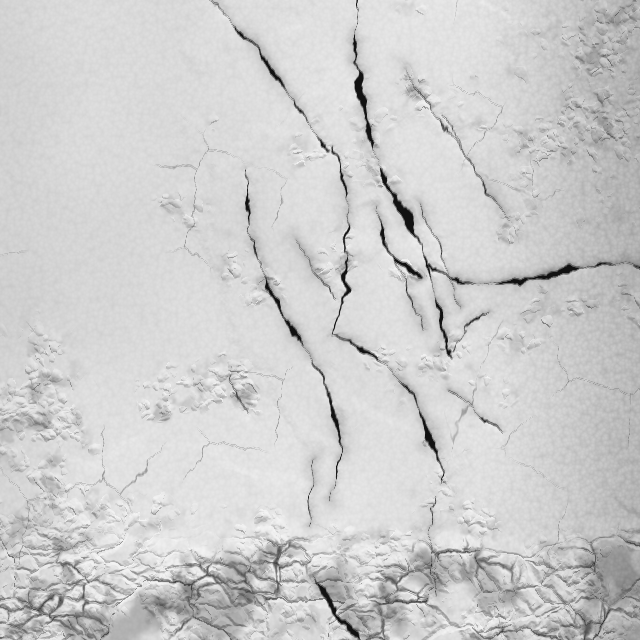
Give the GLSL for this texture, as a Shadertoy shader.

```glsl
// Dry white powder crust split by thin ragged faults, with crumbs and broken slabs below.
const float PI = 3.14159;
const vec2 LIGHT = vec2(0.2, 0.98);
const vec3 SHADOW = vec3(0.07);

vec2 hash2(vec2 c) {
    vec3 q = fract(c.xyx * vec3(0.1031, 0.1030, 0.0973));
    q += dot(q, q.yzx + 33.33);
    return fract((q.xx + q.yz) * q.zy);
}

// Layered, rotated sines: smooth irregular field, roughly -1 to 1
float waves(vec2 p) {
    float sum = 0.0, amp = 0.5;
    for (int i = 0; i < 5; i++) {
        p = mat2(0.8, 0.6, -0.6, 0.8) * p * 1.7 + 1.3;
        sum += amp * sin(p.x + 1.4 * sin(p.y));
        amp *= 0.6;
    }
    return sum;
}

vec2 jitter(vec2 p, float freq, float size) {
    return p + size * vec2(waves(p * freq), waves(p * freq + 5.0));
}

// Cellular noise: nearest distance, second distance, cell id
vec3 cellular(vec2 p) {
    vec2 cell = floor(p), f = fract(p);
    vec3 r = vec3(8.0, 8.0, 0.0);
    for (int i = 0; i < 9; i++) {
        vec2 o = vec2(i % 3 - 1, i / 3 - 1);
        float d = length(o + hash2(cell + o) - f);
        if (d < r.x) r = vec3(d, r.x, hash2(cell + o + 71.0).x);
        else r.y = min(r.y, d);
    }
    return r;
}

// Signed distance to a bent fault of uneven opening; bend = (arc, s-curve)
float fault(vec2 p, vec2 a, vec2 b, vec2 bend, float width) {
    float len = length(b - a);
    vec2 dir = (b - a) / len;
    float along = dot(p - a, dir), across = dot(p - a, vec2(-dir.y, dir.x));
    float t = clamp(along / len, 0.0, 1.0);
    across -= bend.x * sin(PI * t) + bend.y * sin(2.0 * PI * t);
    float s = t * len * 32.0 + a.x * 50.0;
    float gape = 0.45 + 0.4 * sin(s) + 0.35 * sin(2.7 * s + 1.0);
    float opening = width * max(gape, 0.0) * sqrt(sin(PI * t));
    return length(vec2(along - t * len, across)) - opening - 0.0002;
}

// Main fault network plus scattered hairlines
float faults(vec2 p) {
    float d = fault(p, vec2(0.33, 1.0), vec2(0.52, 0.76), vec2(0.006, 0.0), 0.003);
    d = min(d, fault(p, vec2(0.555, 1.02), vec2(0.71, 0.44), vec2(-0.03, -0.015), 0.006));
    d = min(d, fault(p, vec2(0.39, 0.74), vec2(0.52, 0.22), vec2(0.008, -0.028), 0.003));
    d = min(d, fault(p, vec2(0.52, 0.77), vec2(0.53, 0.47), vec2(0.018, 0.006), 0.003));
    d = min(d, fault(p, vec2(0.53, 0.47), vec2(0.69, 0.25), vec2(0.035, 0.0), 0.004));
    d = min(d, fault(p, vec2(0.66, 0.595), vec2(1.04, 0.575), vec2(-0.012, -0.022), 0.006));
    d = min(d, fault(p, vec2(0.59, 0.67), vec2(0.65, 0.57), vec2(-0.02, 0.0), 0.006));
    d = min(d, fault(p, vec2(0.71, 0.45), vec2(0.77, 0.51), vec2(0.01, 0.0), 0.002));
    d = min(d, fault(p, vec2(0.7, 0.39), vec2(0.79, 0.33), vec2(0.0), 0.002));
    d = min(d, fault(p, vec2(0.5, 0.1), vec2(0.59, -0.02), vec2(-0.01, 0.0), 0.004));
    for (float i = 0.0; i < 8.0; i++) {
        vec2 h = hash2(vec2(i, 17.0));
        vec2 start = vec2(0.3 + 0.4 * h.x, 0.2 + 0.7 * h.y);
        d = min(d, fault(p, start, start + 0.12 * vec2(h.y - 0.1, -0.4 - h.x), vec2(0.0), 0.0006));
    }
    return d;
}

// Rounded crumbs; fill is the share of cells that hold one
float crumbs(vec2 p, float freq, float fill) {
    vec3 c = cellular(p * freq);
    return smoothstep(0.0, 0.3, fill - c.z) * max(0.0, 1.0 - 2.4 * c.x * c.x) / freq;
}

// Broken slabs at stepped levels: height and gap darkness
vec2 slabs(vec2 p) {
    vec3 big = cellular(p * vec2(9.0, 12.0)), small = cellular(p * vec2(22.0, 36.0));
    float edge = (big.y - big.x) / 10.0, level = 0.006 * big.z;
    if (big.z > 0.45) {
        edge = min(edge, (small.y - small.x) / 28.0);
        level += 0.005 * small.z;
    }
    float gap = 1.0 - smoothstep(0.0, 0.005, edge);
    return vec2(level + 0.007 * smoothstep(0.0, 0.012, edge), gap * smoothstep(-0.2, 0.6, waves(p * 16.0)));
}

// Whole crust: height, darkness and fine grain
vec3 crust(vec2 p) {
    vec2 ragged = jitter(jitter(p, 9.0, 0.009), 55.0, 0.0045);
    float d = faults(ragged), near = max(d, 0.0);
    float rubble = 1.0 - smoothstep(0.12, 0.19, p.y + 0.04 * waves(p * 8.0));
    float left = (1.0 - smoothstep(0.06, 0.2, p.x)) * (1.0 - smoothstep(0.3, 0.56, p.y));
    float low = 0.8 - 0.8 * smoothstep(0.14, 0.28, p.y + 0.07 * p.x);
    float right = 0.5 * smoothstep(0.74, 0.88, p.x) * smoothstep(0.6, 0.75, p.y);
    float patches = 0.5 * smoothstep(0.4, 0.8, waves(p * 7.0 + 4.0));
    float lips = 0.8 * exp(-near * 45.0) * smoothstep(0.0, 0.6, waves(p * 11.0));
    float fill = max(max(left, low), max(right, max(patches, lips)));
    fill = clamp(fill * (0.6 + 0.9 * waves(p * 17.0)), 0.0, 1.0);
    vec2 slab = slabs(ragged) * rubble;
    float grain = cellular(p * 170.0).x + cellular(p * 90.0).x - 0.9;
    grain *= 1.0 + 1.2 * smoothstep(0.65, 1.0, p.x);
    float height = slab.x - 0.0035 * exp(-near / 0.006) + 0.00015 * grain;
    height += 0.3 * (crumbs(ragged, 55.0, fill) + crumbs(ragged + 3.0, 100.0, fill));
    height += 0.002 * smoothstep(0.1, 0.35, waves(ragged * 4.0));
    // Plate hairlines, shade beside faults, pits among crumbs and hollows in rubble
    vec3 plate = cellular(ragged * 7.0);
    float hair = 1.0 - smoothstep(0.0, 0.012, plate.y - plate.x);
    hair *= 0.35 * smoothstep(0.2, 0.6, waves(p * 6.0 + 2.0));
    float shade = 0.18 * exp(-near / 0.009) * smoothstep(-0.5, 0.5, waves(p * 14.0));
    shade += 0.28 * fill * smoothstep(0.0, 0.7, waves(p * 42.0));
    shade += 0.22 * rubble * smoothstep(0.0, 0.7, waves(p * 13.0 + 7.0));
    float crack = 1.0 - smoothstep(-0.001, 0.0012, d);
    return vec3(height, max(max(crack, hair), max(shade, 0.65 * slab.y)), grain);
}

void mainImage(out vec4 fragColor, in vec2 fragCoord) {
    vec2 p = fragCoord / iResolution.y;
    float reach = 0.0011;
    vec3 lit = crust(p + LIGHT * reach), shaded = crust(p - LIGHT * reach);
    // Soft light from above, with gentle highlights and deeper shadows
    float slope = (shaded.x - lit.x) / (2.0 * reach);
    float tone = 0.863 + 0.03 * waves(p * 3.0) - 0.015 * (lit.z + shaded.z);
    tone -= 0.16 * smoothstep(0.72, 1.05, p.x) + 0.04 * (1.0 - smoothstep(0.0, 0.15, p.x));
    tone += 0.07 * (1.0 - exp(-2.0 * max(slope, 0.0)));
    tone -= 0.45 * (1.0 - exp(0.5 * min(slope, 0.0)));
    fragColor = vec4(mix(vec3(tone), SHADOW, 0.5 * (lit.y + shaded.y)), 1.0);
}
```
